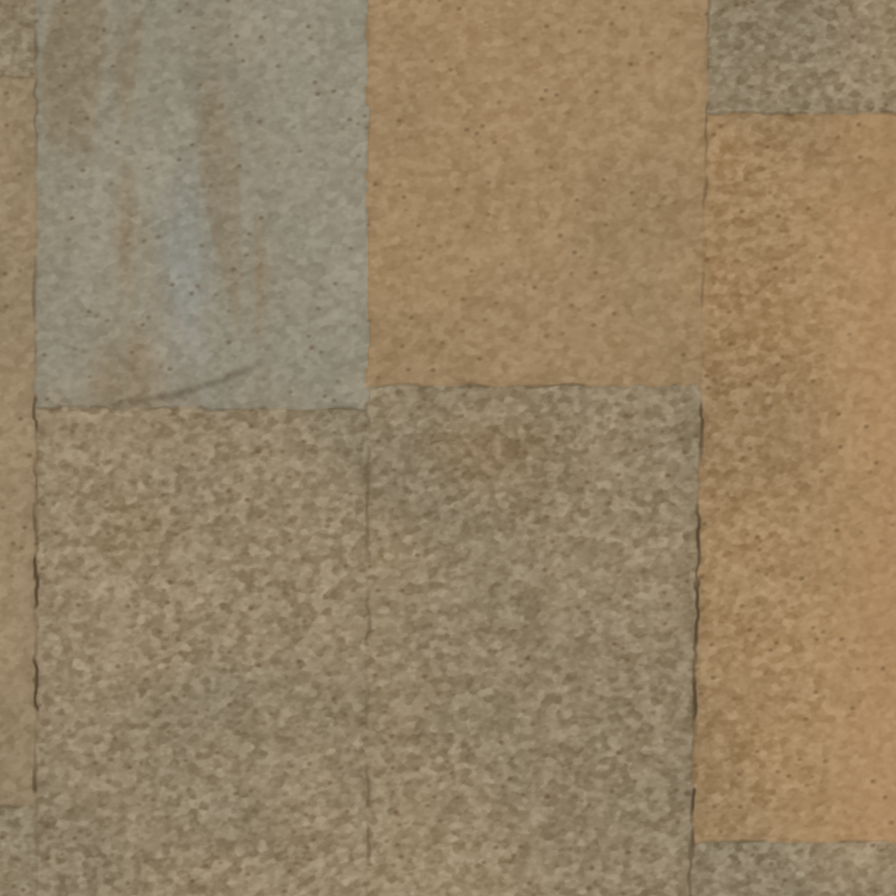
Write a Shadertoy shader that draws this texture.

```glsl
// Weathered sandstone slabs in staggered columns, with grain, stains and thin joints.
#define PITCH vec2(0.370, 0.814)
#define FIRST_JOINT 0.040
#define JOINT_WIDTH 0.0022
#define GRAIN_SCALE 112.0
#define GRAIN_CONTRAST 0.205
#define GREY_STONE vec3(0.558, 0.506, 0.412)
#define OCHRE_STONE vec3(0.624, 0.514, 0.374)
#define BLUE_STONE vec3(0.568, 0.541, 0.468)
#define RUST vec3(0.500, 0.390, 0.260)
#define JOINT_COLOR vec3(0.300, 0.245, 0.175)

// Per column, left to right: height of a joint, warmth of the main slab
const float JOINT_HEIGHT[4] = float[4](0.10, 0.544, 0.570, 0.060);
const float WARMTH[4] = float[4](0.35, 0.0, 0.85, 1.0);

vec2 hash2(vec2 p) {
    vec3 q = fract(vec3(p.xyx) * vec3(0.1031, 0.1030, 0.0973));
    q += dot(q, q.yzx + 33.33);
    return fract((q.xx + q.yz) * q.zy);
}

// Soft cellular noise: random tones blended around scattered points
float cells(vec2 p) {
    vec2 cell = floor(p), f = p - cell;
    float tone = 0.0, total = 0.0;
    for (int y = -1; y <= 1; y++)
    for (int x = -1; x <= 1; x++) {
        vec2 o = vec2(x, y);
        vec2 h = hash2(cell + o + 200.0);
        vec2 d = o + h - f;
        float w = exp(-6.0 * dot(d, d));
        tone += w * fract(h.x * 17.0 + h.y * 31.0);
        total += w;
    }
    return tone / total;
}

// Sparse dark pores
float pores(vec2 p, float density) {
    vec2 h = hash2(floor(p) + 71.0);
    float d = length(fract(p) - 0.4 - 0.2 * fract(h * 13.0));
    return smoothstep(1.0 - density, 1.0, h.y) * (1.0 - smoothstep(0.0, 0.4, d));
}

float spot(vec2 p, vec2 center, vec2 radius) {
    vec2 d = (p - center) / radius;
    return exp(-dot(d, d));
}

// Blue slab: thin vertical runs, a pale streak and a curved crack near the foot
vec3 streakedSlab(vec2 p) {
    vec3 color = BLUE_STONE;
    float runs = cells(vec2(p.x * 30.0 + 0.6 * sin(p.y * 9.0), p.y * 5.0));
    float left = 1.0 - smoothstep(0.20, 0.36, p.x);
    color = mix(color, RUST, 0.30 * left * smoothstep(0.55, 0.95, runs));
    color += 0.035 * (cells(vec2(p.x * 14.0, p.y * 2.5) + 9.0) - 0.5);
    color = mix(color, vec3(0.55, 0.555, 0.53), 0.65 * spot(p, vec2(0.205, 0.69), vec2(0.030, 0.14)));
    color = mix(color, RUST, 0.35 * spot(p, vec2(0.125, 0.57), vec2(0.025, 0.05)));
    color = mix(color, RUST, 0.35 * spot(p, vec2(0.14, 0.74), vec2(0.010, 0.07)));
    color = mix(color, RUST, 0.35 * spot(p, vec2(0.29, 0.69), vec2(0.007, 0.06)));
    float crack = abs(p.y - 0.548 - 1.3 * pow(max(p.x - 0.10, 0.0), 2.0));
    float span = smoothstep(0.09, 0.14, p.x) * (1.0 - smoothstep(0.24, 0.31, p.x));
    return mix(color, JOINT_COLOR, 0.28 * span * (1.0 - smoothstep(0.0, 0.008, crack)));
}

vec3 stoneWall(vec2 p) {
    // Slab layout; joints lean, and the grain roughens their edges
    vec2 q = p;
    q.x -= 0.021 * (p.y - 0.45) * smoothstep(0.42, 0.77, p.x);
    q += 0.005 * (vec2(cells(p * 75.0 + 20.0), cells(p * 75.0 + 90.0)) - 0.5);
    float u = (q.x - FIRST_JOINT) / PITCH.x;
    int column = clamp(int(floor(u)) + 1, 0, 3);
    float v = (q.y - JOINT_HEIGHT[column]) / PITCH.y;
    bool mainSlab = floor(v) == 0.0;
    float warmth = mainSlab ? WARMTH[column] : 0.05 + 0.06 * float(column % 3);

    // Base tone and broad stains
    float broad = cells(p * 5.0 + 3.0) - 0.5;
    float patches = cells(p * 17.0) - 0.5;
    vec3 color = mix(GREY_STONE, OCHRE_STONE, clamp(warmth + 0.25 * broad, 0.0, 1.1));
    if (mainSlab && column == 1) color = streakedSlab(p);
    color += 0.025 * broad + vec3(0.024, 0.018, 0.013) * patches;
    color = mix(color, RUST, 0.40 * spot(p, vec2(0.55, 0.495), vec2(0.055, 0.035)));
    color = mix(color, RUST, 0.20 * spot(p, vec2(0.15, 0.405), vec2(0.04, 0.04)));
    color = mix(color, RUST, 0.20 * spot(p, vec2(0.84, 0.70), vec2(0.06, 0.20)));
    color += vec3(0.030, 0.012, 0.003) * smoothstep(0.88, 1.0, p.x);

    // Diagonal grain, rougher on the grey slabs
    vec2 g = mat2(0.85, 0.45, -0.65, 1.0) * p * GRAIN_SCALE;
    float grain = 0.6 * (cells(g) - 0.5) + 0.4 * (cells(g * 1.7 + 40.0) - 0.5);
    float rough = mainSlab ? 0.55 : 1.0;
    if (column == 3 && mainSlab) rough = mix(0.85, 0.45, smoothstep(0.84, 1.0, p.x));
    color += GRAIN_CONTRAST * rough * grain * vec3(0.97, 1.0, 1.0);
    color = mix(color, RUST * 0.75, 0.50 * pores(g * 0.75, 0.10 + 0.06 * rough));

    // Broken joints, darkest low on the outer columns
    vec2 d = abs(fract(vec2(u, v) + 0.5) - 0.5) * PITCH;
    float wear = smoothstep(0.25, 0.75, cells(p * 34.0 + 60.0));
    float outer = abs(p.x - 0.41) > 0.2 ? 0.95 : 0.40;
    float low = 1.0 - 0.6 * smoothstep(0.45, 0.70, p.y);
    vec2 strength = vec2(outer * low, 0.42) * (0.15 + 0.75 * wear);
    vec2 line = 1.0 - smoothstep(vec2(0.0), vec2(2.0 * JOINT_WIDTH), d);
    vec2 halo = exp(-d / 0.009) * 0.22;
    vec2 dark = strength * max(line, halo);
    return mix(color, JOINT_COLOR, max(dark.x, dark.y));
}

void mainImage(out vec4 fragColor, in vec2 fragCoord) {
    // Four samples per pixel smooth the slab edges
    vec3 color = vec3(0.0);
    for (int i = 0; i < 4; i++) {
        vec2 offset = vec2(i % 2, i / 2) * 0.5 - 0.25;
        color += stoneWall((fragCoord + offset) / iResolution.xy);
    }
    fragColor = vec4(color * 0.25, 1.0);
}
```
